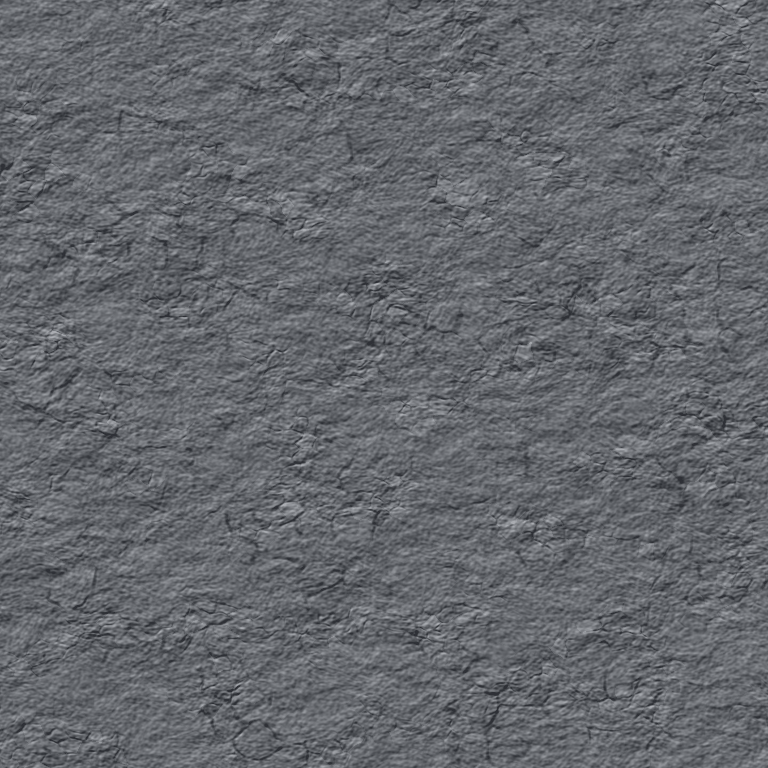
This texture is drawn by a WebGL 2 fragment shader. Its source:

```glsl
#version 300 es
precision highp float;
// Weathered grey rock face: crumbly bedding, cracked blocks, small chips and grain.

#define BASE_TONE 0.416
#define TINT vec3(-0.011, 0.0, 0.020)
#define RELIEF 0.43
#define LIGHT_STEP vec2(-0.0009, 0.0021)
#define CRUMB_FREQ vec2(21.0, 31.0)
#define BLOCK_FREQ vec2(20.0, 25.0)
#define CHIP_FREQ vec2(46.0, 68.0)
#define CRACK_DARK 0.12
#define SEAM_DARK 0.07
#define GRAIN_FREQ vec2(180.0, 205.0)
#define GRAIN 0.11

uniform vec2 u_resolution;
out vec4 fragColor;

vec2 hash2(vec2 p) {
    vec3 q = fract(p.xyx * vec3(0.1031, 0.1030, 0.0973));
    q += dot(q, q.yzx + 33.33);
    return fract((q.xx + q.yz) * q.zy);
}

float cornerRamp(vec2 cell, vec2 offset) {
    float angle = 6.2832 * hash2(cell).x;
    return dot(vec2(cos(angle), sin(angle)), offset);
}

float gradientNoise(vec2 p) {
    vec2 i = floor(p), f = p - i;
    vec2 w = f * f * f * (f * (f * 6.0 - 15.0) + 10.0);
    vec2 e = vec2(1.0, 0.0);
    float low = mix(cornerRamp(i, f), cornerRamp(i + e, f - e), w.x);
    float high = mix(cornerRamp(i + e.yx, f - e.yx), cornerRamp(i + 1.0, f - 1.0), w.x);
    return mix(low, high, w.y);
}

float fbm(vec2 p) {
    float sum = 0.0, amp = 1.0;
    for (int i = 0; i < 4; i++) {
        sum += amp * gradientNoise(p);
        p = mat2(1.96, 0.4, -0.4, 1.96) * p + 17.3;
        amp *= 0.68;
    }
    return sum;
}

// x: gap between the two nearest cell centres, y: random value of the cell
vec2 cells(vec2 p) {
    vec2 i = floor(p), f = p - i;
    float nearest = 9.0, second = 9.0, id = 0.0;
    for (int y = -1; y <= 1; y++)
    for (int x = -1; x <= 1; x++) {
        vec2 g = vec2(x, y);
        vec2 h = hash2(i + g + 71.0);
        float d = length(g + 0.05 + 0.9 * h - f);
        if (d < nearest) {
            second = nearest;
            nearest = d;
            id = fract(h.x * 7.0 + h.y * 13.0);
        } else {
            second = min(second, d);
        }
    }
    return vec2(second - nearest, id);
}

// x: height, y: crack cover, z: seam cover, w: tone of blocks and chips
vec4 rock(vec2 p, float broken, float chipped) {
    vec2 bed = p + vec2(0.0, -0.08 * p.x);
    vec2 bend = vec2(gradientNoise(p * 14.0), gradientNoise(p * 14.0 + 40.0));
    vec2 jag = vec2(gradientNoise(p * 70.0 + 9.0), gradientNoise(p * 70.0 + 80.0));
    vec2 q = bed + 0.014 * bend + 0.0045 * jag;

    vec2 block = cells(q * BLOCK_FREQ);
    vec2 chip = cells(q * CHIP_FREQ + 5.0);

    // Noise interrupts the cracks so they run in short lengths
    float gaps = smoothstep(-0.2, 0.2, gradientNoise(p * 30.0 + 3.0));
    float chipGaps = smoothstep(-0.2, 0.25, gradientNoise(p * vec2(48.0, 60.0) + 33.0));
    float crack = broken * gaps * (1.0 - smoothstep(0.01, 0.15, block.x));
    float chips = chipped * chipGaps * (1.0 - smoothstep(0.0, 0.27, chip.x));

    float ledge = abs(gradientNoise(q * vec2(5.0, 17.0) + 11.0));
    float seamMask = smoothstep(0.08, 0.4, gradientNoise(p * vec2(8.0, 13.0) + 27.0));
    float seam = seamMask * (1.0 - smoothstep(0.0, 0.06, ledge));

    float height = fbm(bed * CRUMB_FREQ + 0.25 * bend) - 0.18 * crack - 0.22 * chips - 0.14 * seam;
    float tone = broken * (block.y - 0.5) * 0.04 + chipped * (chip.y * chip.y - 0.33) * 0.11;
    return vec4(height, max(crack, 0.65 * chips), seam, tone);
}

void main() {
    vec2 p = gl_FragCoord.xy / u_resolution.y;

    // Patches where the face is broken into blocks or small chips
    float broken = smoothstep(-0.2, 0.25, gradientNoise(p * vec2(6.0, 8.0) + 2.0));
    float chipped = mix(0.25, 1.0, smoothstep(-0.1, 0.35, gradientNoise(p * vec2(9.0, 14.0) + 61.0)));

    // Relief lit from above
    vec4 here = rock(p, broken, chipped);
    vec4 above = rock(p + LIGHT_STEP, broken, chipped);
    float slope = here.x - above.x;
    float tone = BASE_TONE + RELIEF * slope * (0.72 + 0.15 * broken + 0.4 * chipped);

    // Cracks, seams, block tones, broad stains and grain
    tone += here.w - CRACK_DARK * here.y - SEAM_DARK * here.z;
    tone += 0.03 * gradientNoise(p * vec2(5.0, 10.0) + 90.0);
    tone += GRAIN * gradientNoise(p * GRAIN_FREQ);

    fragColor = vec4(clamp(tone, 0.19, 0.68) + TINT, 1.0);
}
```
